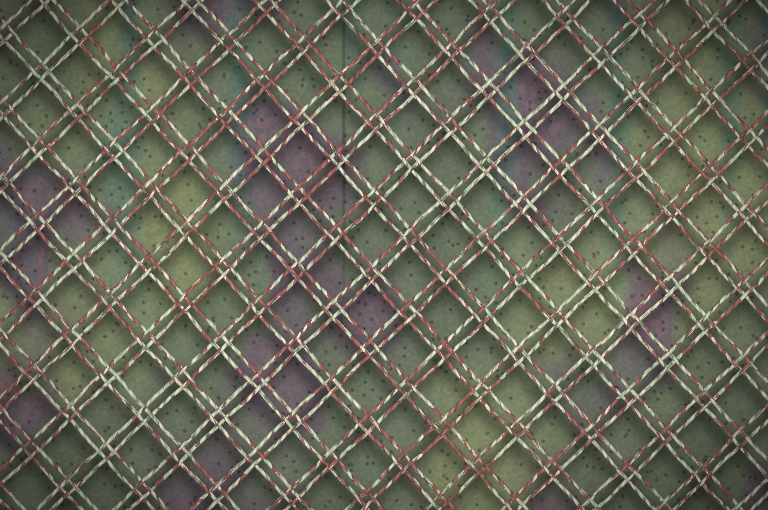
This texture is drawn by a Shadertoy shader. Its source:

```glsl
// Diagonal lattice of paired, rust-flecked wires over a weathered green metal panel.

// Lattice, in units of the canvas height
const vec2  ORIGIN      = vec2(0.658, 0.541);   // one crossing of two pairs
const vec2  STEP_DOWN   = vec2(0.0711, -0.0767);
const vec2  STEP_UP     = vec2(0.0750, 0.0709);
const float PITCH       = 0.1035;               // distance between pairs
// Wires, in units of the pitch
const float HALF_GAP    = 0.102;
const float HALF_WIDTH  = 0.037;
const float WOBBLE      = 0.011;
const float FLECK_RATE  = 7.0;
const vec2  SHADOW_SHIFT = vec2(-0.004, -0.024);
const float SHADOW_DEPTH = 0.30;
// Panel
const float SEAM_X      = 0.674;
const float VIGNETTE    = 0.42;

const vec3 PANEL_GREEN  = vec3(0.41, 0.45, 0.37);
const vec3 PANEL_OLIVE  = vec3(0.50, 0.53, 0.39);
const vec3 PANEL_MAUVE  = vec3(0.41, 0.36, 0.40);
const vec3 PANEL_TEAL   = vec3(0.34, 0.46, 0.42);
const vec3 PANEL_PINK   = vec3(0.52, 0.39, 0.43);
const vec3 WIRE_GREEN   = vec3(0.70, 0.77, 0.63);
const vec3 WIRE_CREAM   = vec3(0.83, 0.80, 0.72);
const vec3 WIRE_RUST    = vec3(0.60, 0.38, 0.36);
const vec3 WIRE_DARK    = vec3(0.27, 0.27, 0.25);

vec2 hash22(vec2 p) {
    vec3 q = fract(p.xyx * vec3(0.1031, 0.1030, 0.0973));
    q += dot(q, q.yzx + 33.33);
    return fract((q.xx + q.yz) * q.zy);
}

// Nearest feature point: distance and the random value of its cell
vec2 cellular(vec2 p) {
    vec2 base = floor(p), best = vec2(9.0, 0.0);
    for (int y = -1; y <= 1; y++)
    for (int x = -1; x <= 1; x++) {
        vec2 cell = base + vec2(x, y);
        float d = length(cell + hash22(cell) - p);
        if (d < best.x) best = vec2(d, hash22(cell + 71.0).x);
    }
    return best;
}

// Smooth patches from layered, turned sines, about -1 to 1
float patches(vec2 p) {
    float sum = 0.0, amp = 0.5;
    for (int i = 0; i < 5; i++) {
        sum += amp * sin(p.x + 1.4 * sin(p.y + float(i)));
        p = mat2(1.28, 1.02, -1.02, 1.28) * p + 1.7;
        amp *= 0.62;
    }
    return sum;
}

vec2 toLattice(vec2 p) {
    return inverse(mat2(STEP_DOWN, STEP_UP)) * (p - ORIGIN);
}

float wireIndex(float across) {
    float pair = round(across);
    return 2.0 * pair + step(pair, across);
}

// Colour and coverage of the wire nearest to a point
vec4 wire(float along, float across, float family, float rustiness, float pixel) {
    float id = wireIndex(across), pair = round(across);
    float d = across - pair - HALF_GAP * sign(across - pair);
    d -= WOBBLE * (sin(along * 2.6 + id * 2.3 + family) + 0.6 * sin(along * 6.9 + id * 4.1));
    float t = clamp(d / HALF_WIDTH, -1.0, 1.0);
    // Flaking paint, drawn out along the wire
    vec2 fleck = cellular(vec2(along * FLECK_RATE + 0.35 * t, id * 5.7 + 0.55 * t + family * 19.0));
    vec3 col = mix(WIRE_GREEN, WIRE_CREAM, fract(fleck.y * 7.3));
    col = mix(col, WIRE_RUST, smoothstep(0.62, 0.74, fleck.y + rustiness));
    col = mix(col, WIRE_DARK, 0.55 * smoothstep(0.48, 0.72, fleck.x));
    // Round section with a faint twist
    col *= 0.58 + 0.46 * sqrt(1.0 - 0.9 * t * t);
    col *= 1.0 + 0.10 * sin(along * 31.0 + t * 1.8 + id);
    return vec4(col, 1.0 - smoothstep(HALF_WIDTH - 0.6 * pixel, HALF_WIDTH + 0.6 * pixel, abs(d)));
}

vec3 panel(vec2 p) {
    float broad = patches(p * vec2(5.0, 4.0) + 2.0);
    float stain = patches(p * vec2(11.0, 7.0) + 8.0);
    float streak = patches(vec2(p.x * 26.0, p.y * 1.8));
    vec3 col = mix(PANEL_GREEN, PANEL_OLIVE, smoothstep(-0.1, 0.9, broad));
    col = mix(col, PANEL_MAUVE, 0.85 * smoothstep(0.0, 0.7, stain - 0.3 * broad));
    col = mix(col, PANEL_TEAL, 0.7 * smoothstep(0.2, 0.9, streak) * smoothstep(0.2, 0.9, p.y));
    // Chipped pink primer and dark specks
    float chips = cellular(p * vec2(75.0, 60.0)).y;
    col = mix(col, PANEL_PINK, 0.6 * smoothstep(0.45, 0.9, stain) * smoothstep(0.4, 0.8, chips));
    vec2 speck = cellular(p * 48.0 + 5.0);
    col *= 1.0 - 0.28 * step(0.65, speck.y) * (1.0 - smoothstep(0.08, 0.24, speck.x));
    col *= 0.95 + 0.10 * cellular(p * 160.0).y + 0.04 * streak;
    // Seam between two sheets
    float seam = 1.0 - smoothstep(0.001, 0.005, abs(p.x - SEAM_X));
    return col * (1.0 - 0.22 * seam * smoothstep(0.3, 0.7, p.y));
}

void mainImage(out vec4 fragColor, in vec2 fragCoord) {
    vec2 p = fragCoord / iResolution.y, screen = fragCoord / iResolution.xy - 0.5;
    float pixel = 1.0 / (iResolution.y * PITCH);
    vec2 q = toLattice(p);

    // Panel with the soft shadow of the lattice
    vec2 s = toLattice(p + vec2(0.006 * sin(p.y * 9.0), 0.0) - SHADOW_SHIFT);
    s -= round(s);
    vec2 blur = exp(-s * s / 0.035);
    vec3 col = panel(p) * (1.0 - SHADOW_DEPTH * (blur.x + blur.y - 0.5 * blur.x * blur.y));

    // Two wire families, woven over and under
    float rustiness = 0.10 + 0.24 * patches(p * 6.0 + 4.0);
    vec4 falling = wire(q.x, q.y, 0.0, rustiness, pixel);
    vec4 rising = wire(q.y, q.x, 3.0, rustiness, pixel);
    bool risingOnTop = mod(wireIndex(q.x) + wireIndex(q.y), 2.0) > 0.5;
    vec4 top = risingOnTop ? rising : falling, under = risingOnTop ? falling : rising;
    col = mix(col, under.rgb * (1.0 - 0.2 * top.a), under.a);
    col = mix(col, top.rgb, top.a);

    col *= 1.04 - VIGNETTE * smoothstep(0.08, 0.5, dot(screen, screen));
    fragColor = vec4(col, 1.0);
}
```
